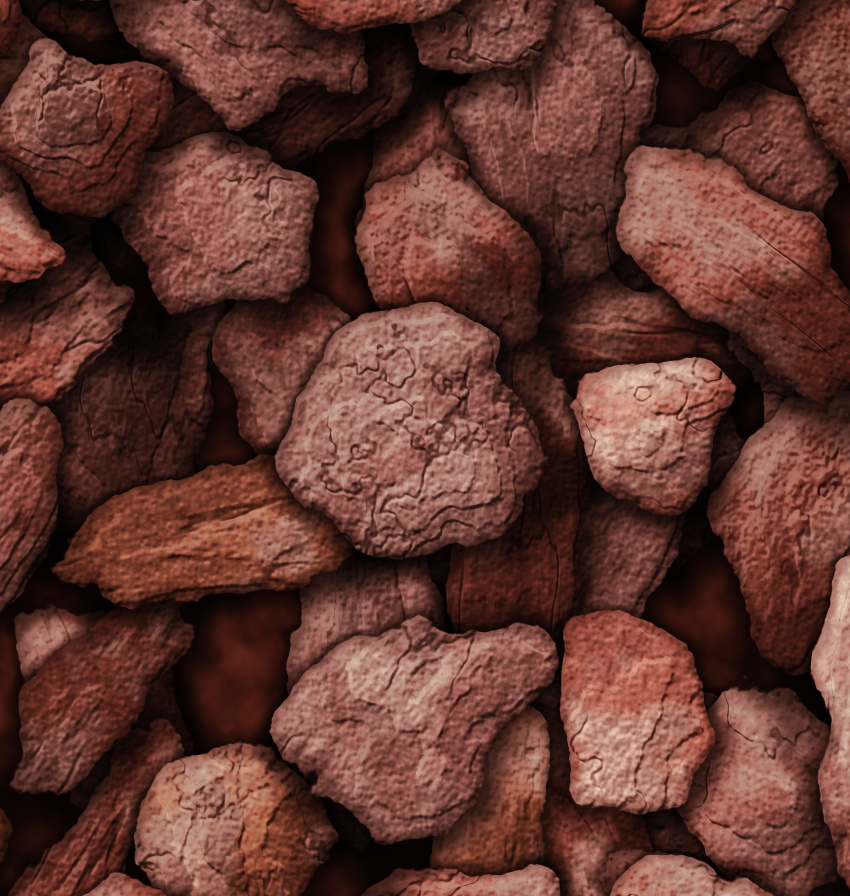
Write a Shadertoy shader that draws this texture.

```glsl
// A dense heap of reddish bark chips, painted from the bottom layer to the top.
// Each chip is a rounded random polygon with a rough rim; its flaky plates,
// cracks and grain form a relief lit from the upper left.

const float TAU = 6.2831853;
const vec2 LIGHT = vec2(-0.5, 0.866);

float hash(vec2 p) {
    vec3 q = fract(p.xyx * 0.1031);
    q += dot(q, q.yzx + 33.33);
    return fract((q.x + q.y) * q.z);
}

float noise(vec2 p) {
    vec2 i = floor(p), f = fract(p);
    f = f * f * (3.0 - 2.0 * f);
    return mix(mix(hash(i), hash(i + vec2(1, 0)), f.x),
               mix(hash(i + vec2(0, 1)), hash(i + vec2(1, 1)), f.x), f.y);
}

float fbm(vec2 p) {
    float sum = 0.0, amp = 0.533;
    for (int i = 0; i < 4; i++) {
        sum += amp * noise(p);
        p = mat2(1.6, 1.2, -1.2, 1.6) * p + 17.3;
        amp *= 0.5;
    }
    return sum;
}

// Signed distance to the rim: a smooth maximum of seven half planes
float outline(vec2 q, vec2 size, float seed) {
    vec2 s = q / size;
    s += 0.42 * (vec2(noise(q * 13.0 + seed), noise(q * 13.0 + seed + 40.0)) - 0.5);
    float sum = 0.0;
    for (float i = 0.0; i < 7.0; i++) {
        float a = (i + 0.6 * hash(vec2(seed, i))) * TAU / 7.0;
        float reach = mix(0.76, 1.05, hash(vec2(i + 20.0, seed)));
        sum += exp(min(14.0 * (dot(s, vec2(cos(a), sin(a))) - reach), 80.0));
    }
    return log(sum) / 14.0 * size.y + 0.02 * (fbm(q * 32.0 + seed) - 0.5);
}

// Height of the bark; also gives the plate number and the crack depth
float relief(vec2 q, float d, float seed, float fibre, out float plate, out float crack) {
    vec2 g = q * vec2(mix(0.9, 0.2, fibre), 1.0);
    float broad = fbm(g * 8.0 + seed);
    float t = broad * 4.5 - d * 24.0 + 0.4 * fbm(g * 70.0 + seed);
    plate = floor(t);
    float ridge = abs(fbm(g * 19.0 + seed + 9.0) - 0.5);
    crack = (1.0 - smoothstep(0.0, 0.035, ridge)) * smoothstep(0.4, 0.6, noise(q * 12.0 + seed));
    return 0.0065 * (plate + smoothstep(0.0, 0.18, fract(t)))
         + 0.012 * broad - 0.003 * crack
         + 0.009 * fbm(g * 66.0 + seed) + 0.0042 * noise(q * 230.0)
         + 0.022 * sqrt(clamp(-d / 0.05, 0.0, 1.0));
}

vec3 barkColor(vec2 q, vec2 lightDir, float d, vec2 size, float seed, float fibre) {
    float plate, crack, plate2, crack2;
    float here = relief(q, d, seed, fibre, plate, crack);
    vec2 ahead = q + lightDir * 0.0035;
    float there = relief(ahead, outline(ahead, size, seed), seed, fibre, plate2, crack2);
    float slope = (here - there) / 0.0035;

    // Chip tint, then weathered plates, blotches and speckle
    float kind = hash(vec2(seed, 71.0));
    vec3 tint = mix(vec3(0.55, 0.27, 0.22), vec3(0.56, 0.345, 0.315), smoothstep(0.3, 0.8, kind));
    tint = mix(tint, vec3(0.63, 0.335, 0.245), step(0.9, kind));
    float blotch = smoothstep(0.44, 0.62, fbm(q * 13.0 + seed + 31.0));
    tint = mix(tint, vec3(0.68, 0.46, 0.42), 0.65 * blotch);
    tint *= mix(0.8, 1.16, hash(vec2(plate, seed)));
    tint *= mix(0.72, 1.24, hash(vec2(seed, 72.0)));
    tint *= 0.7 + 0.6 * fbm(q * 150.0 + seed);

    // Whole chip tilts towards or away from the light
    float tilt = 1.0 + 1.6 * (hash(vec2(seed, 73.0)) - 0.25) * dot(q, lightDir) / size.y;
    float lit = clamp(1.0 + 0.35 * slope, 0.3, 1.4) * clamp(tilt, 0.65, 1.25);
    vec3 col = tint * lit * (1.0 - 0.4 * crack);
    col = mix(col, vec3(0.73, 0.51, 0.46), 0.5 * smoothstep(1.1, 1.5, lit));
    return col * mix(0.6, 1.0, smoothstep(0.0, -0.018, d));
}

void mainImage(out vec4 fragColor, in vec2 fragCoord) {
    vec2 p = fragCoord / iResolution.y;
    float px = 1.0 / iResolution.y;
    vec3 col = vec3(0.25, 0.11, 0.08) * (0.4 + 1.2 * fbm(p * 30.0));

    for (float layer = 0.0; layer < 4.0; layer++) {
        vec2 grid = p / 0.31 + layer * vec2(7.37, 5.61);
        for (int k = 0; k < 9; k++) {
            // Scatter one chip per grid cell, leaving some top cells empty
            vec2 cell = floor(grid) + vec2(k % 3 - 1, k / 3 - 1);
            float seed = 90.0 * hash(cell + layer * 13.0);
            if (layer > 2.5 && hash(vec2(seed, 3.0)) > 0.7) continue;
            vec2 jitter = vec2(hash(vec2(seed, 5.0)), hash(vec2(seed, 6.0))) - 0.5;
            vec2 away = (grid - cell - 0.5 - 0.4 * jitter) * 0.31;
            if (length(away) > 0.4) continue;

            float slim = hash(vec2(seed, 7.0));
            vec2 size = vec2(mix(0.125, 0.28, slim * slim), mix(0.125, 0.07, slim));
            size *= mix(0.62, 1.2, sqrt(hash(vec2(seed, 8.0))));

            // Most chips stand steeply, a few lie flat
            float a = 0.25 * TAU + 2.2 * (hash(vec2(seed, 9.0)) - 0.5);
            if (hash(vec2(seed, 10.0)) > 0.75) a += 0.25 * TAU;
            mat2 turn = mat2(cos(a), -sin(a), sin(a), cos(a));
            vec2 q = turn * away;
            float d = outline(q, size, seed);

            // Soft shadow, wider on the side away from the light
            float lee = 0.5 - 0.5 * dot(away, LIGHT) / (length(away) + 0.001);
            float shadow = 1.0 - smoothstep(-0.005, mix(0.012, 0.055, lee), d);
            col *= 1.0 - 0.8 * shadow;

            if (d < px) {
                vec3 bark = barkColor(q, turn * LIGHT, d, size, seed, smoothstep(0.1, 0.7, slim));
                bark *= mix(0.78, 1.1, layer / 3.0);
                col = mix(col, bark, 1.0 - smoothstep(-px, px, d));
            }
        }
    }

    // Warm the shadows and hold back the highlights
    col *= mix(vec3(1.0, 0.78, 0.7), vec3(1.0), smoothstep(0.1, 0.75, col.r));
    col = mix(col, 0.6 + 0.5 * (col - 0.6), smoothstep(0.6, 0.8, col.r) * vec3(1.0, 0.0, 0.0));
    fragColor = vec4(col, 1.0);
}
```
